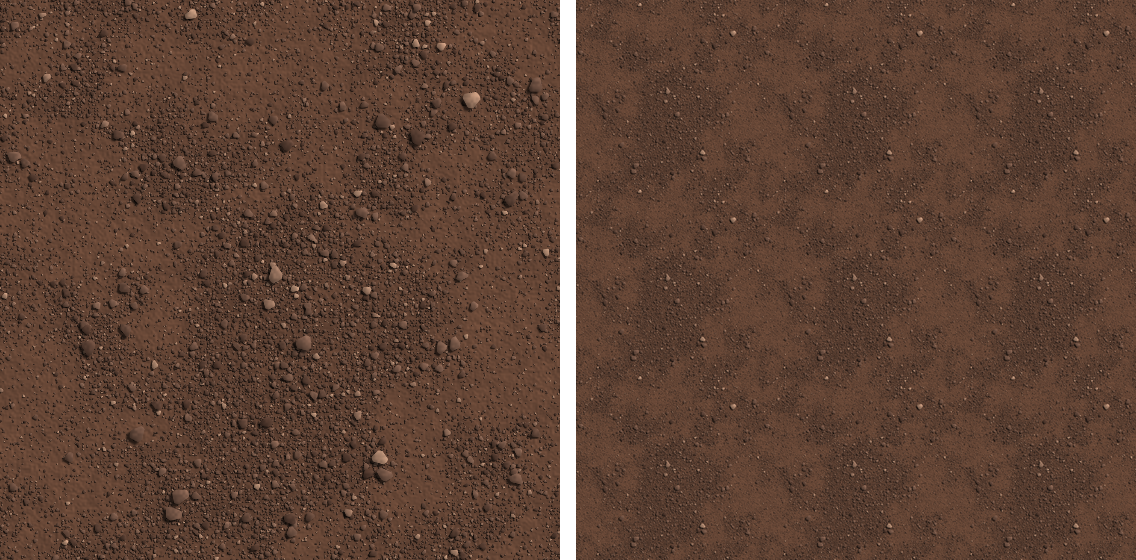
Left: one tile. Right: repeated 3 by 3.
This texture is drawn by a WebGL 1 fragment shader. Its source:

```glsl
precision highp float;
// Dry brown earth strewn with gravel, lit low from the upper right.
// Wrapped noise shapes the soil; four grids scatter faceted stones from
// grit to pebbles, each with a shaded dome and a cast shadow.

uniform vec2 u_resolution;

#define SOIL_DARK vec3(0.345, 0.238, 0.184)
#define SOIL_LIGHT vec3(0.425, 0.292, 0.222)
#define STONE_DARK vec3(0.310, 0.218, 0.175)
#define STONE_LIGHT vec3(0.500, 0.372, 0.306)
#define STONE_PALE vec3(0.670, 0.525, 0.430)
#define LIGHT_DIR vec2(0.77, 0.64)
#define SHADOW_LENGTH 0.50
#define SHADOW_DEPTH 0.62
#define STONE_RELIEF 0.36
#define SOIL_RELIEF 0.42

vec4 hash4(vec2 p) {
  vec4 h = fract(p.xyxy * vec4(0.1031, 0.1030, 0.0973, 0.1099));
  h += dot(h, h.wzxy + 33.33);
  return fract((h.xxyz + h.yzzw) * h.zywx);
}

// Value noise with a whole number of cells, so it wraps at the canvas edge.
float wrapNoise(vec2 uv, float cells) {
  vec2 p = uv * cells;
  vec2 i = floor(p);
  vec2 f = p - i;
  f = f * f * (3.0 - 2.0 * f);
  vec2 lo = mod(i, cells) + cells;
  vec2 hi = mod(i + 1.0, cells) + cells;
  float bottom = mix(hash4(lo).x, hash4(vec2(hi.x, lo.y)).x, f.x);
  float top = mix(hash4(vec2(lo.x, hi.y)).x, hash4(hi).x, f.x);
  return mix(bottom, top, f.y);
}

// Broad patches: low where the soil is bare, high where gravel gathers.
float gravelPatch(vec2 uv) {
  return 0.6 * wrapNoise(uv, 7.0) + 0.4 * wrapNoise(uv, 17.0);
}

float soilHeight(vec2 uv) {
  return 0.5 * wrapNoise(uv, 90.0) + 0.5 * wrapNoise(uv, 230.0);
}

vec2 rotate(vec2 v, float angle) {
  float c = cos(angle);
  float s = sin(angle);
  return vec2(c * v.x + s * v.y, c * v.y - s * v.x);
}

// Stone outline at 1: an ellipse with three flat sides cut off.
float stoneShape(vec2 d, vec4 rnd) {
  vec2 e = rotate(d, rnd.x * 6.283);
  e.y *= 1.0 + 0.55 * rnd.y;
  float turn = rnd.z * 2.0;
  float cut = dot(e, vec2(cos(turn), sin(turn)));
  cut = max(cut, dot(e, vec2(cos(turn + 1.9), sin(turn + 1.9))));
  cut = max(cut, dot(e, vec2(cos(turn + 3.9), sin(turn + 3.9))));
  return max(length(e), cut * 1.28);
}

// Lays one grid of stones over the ground colour.
vec3 addStones(vec3 ground, vec2 uv, float cells, float coverage, float gather) {
  vec2 cell = floor(uv * cells);
  vec2 local = uv * cells - cell;
  float pixel = cells / u_resolution.y;
  for (int y = -1; y <= 1; y++) {
    for (int x = -1; x <= 1; x++) {
      vec2 offset = vec2(float(x), float(y));
      vec2 id = mod(cell + offset, cells);
      vec4 place = hash4(id + cells * 1.37);
      float patchAmount = smoothstep(0.28, 0.68, gravelPatch(id / cells));
      if (place.w > coverage * mix(1.0, patchAmount * 1.7, gather)) continue;

      vec4 look = hash4(id + cells * 2.71 + 41.0);
      float radius = mix(0.24, 0.50, place.z * place.z);
      vec2 d = (local - offset - 0.2 - 0.6 * place.xy) / radius;
      float edge = 0.6 * pixel / radius;

      // Cast shadow, falling away from the light.
      float shade = stoneShape(d + LIGHT_DIR * SHADOW_LENGTH, look);
      ground *= 1.0 - SHADOW_DEPTH * (1.0 - smoothstep(0.75, 1.15 + edge, shade));

      // Domed body with its own tone and a slightly rough face.
      float shape = stoneShape(d, look);
      float body = 1.0 - smoothstep(1.0 - edge, 1.0 + edge, shape);
      float facing = clamp(dot(d, LIGHT_DIR), -1.0, 1.0);
      vec3 tone = mix(STONE_DARK, STONE_LIGHT, look.w);
      tone = mix(tone, STONE_PALE, smoothstep(0.86, 1.0, look.w));
      tone *= 0.96 + STONE_RELIEF * facing * min(shape + 0.3, 1.0);
      tone *= 0.90 + 0.20 * wrapNoise(uv, 210.0);
      ground = mix(ground, tone, body);
    }
  }
  return ground;
}

void main() {
  vec2 uv = gl_FragCoord.xy / u_resolution;

  // Bare soil: broad tone plus fine crumbs lit from the side.
  float bare = 1.0 - smoothstep(0.25, 0.75, gravelPatch(uv));
  float tone = 0.55 * bare + 0.45 * wrapNoise(uv, 41.0);
  vec3 color = mix(SOIL_DARK, SOIL_LIGHT, tone);
  float slope = soilHeight(uv) - soilHeight(uv + LIGHT_DIR * 0.003);
  color *= 1.0 + SOIL_RELIEF * slope;

  // Grit, fine gravel, gravel and pebbles, each coarser and rarer.
  color = addStones(color, uv, 190.0, 0.52, 0.6);
  color = addStones(color, uv, 104.0, 0.36, 0.8);
  color = addStones(color, uv, 56.0, 0.20, 1.0);
  color = addStones(color, uv, 30.0, 0.09, 0.9);

  gl_FragColor = vec4(color, 1.0);
}
```
